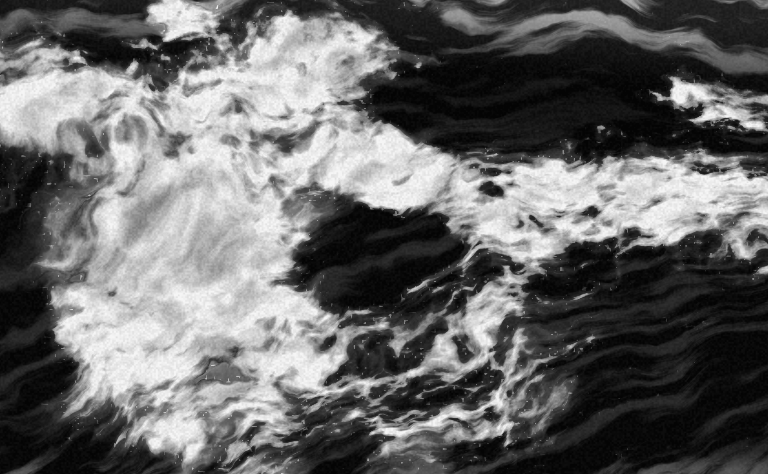
This texture is drawn by a Shadertoy shader. Its source:

```glsl
float hash(vec2 p) {
    vec3 q = fract(p.xyx * 0.1031);
    q += dot(q, q.yzx + 33.33);
    return fract((q.x + q.y) * q.z);
}

float noise(vec2 p) {
    vec2 i = floor(p), f = fract(p);
    f = f * f * (3.0 - 2.0 * f);
    return mix(mix(hash(i), hash(i + vec2(1, 0)), f.x),
               mix(hash(i + vec2(0, 1)), hash(i + vec2(1, 1)), f.x), f.y);
}

float fbm(vec2 p) {
    float sum = 0.0, amp = 0.52;
    for (int i = 0; i < 5; i++) {
        sum += amp * noise(p);
        p = mat2(1.9, 0.5, -0.5, 1.9) * p + 17.3;
        amp *= 0.5;
    }
    return sum;
}

// Distance to the nearest scattered point, small inside round holes
float cells(vec2 p) {
    vec2 i = floor(p), f = fract(p);
    float nearest = 2.0;
    for (int y = -1; y <= 1; y++)
    for (int x = -1; x <= 1; x++) {
        vec2 o = vec2(x, y);
        vec2 point = o + vec2(hash(i + o), hash(i + o + 71.7));
        nearest = min(nearest, length(point - f));
    }
    return nearest;
}

// Flat-topped tilted ellipse
float patchAt(vec2 p, vec2 center, vec2 radius, float angle) {
    float c = cos(angle), s = sin(angle);
    vec2 d = mat2(c, -s, s, c) * (p - center) / radius;
    float r = dot(d, d);
    return exp(-r * r);
}

// Broad layout of the foam: 0 is open water, 1 is dense foam
float foamCover(vec2 p) {
    float c = 0.92 * patchAt(p, vec2(0.40, 0.44), vec2(0.38, 0.46), 0.0);
    c = max(c, 0.85 * patchAt(p, vec2(0.12, 0.80), vec2(0.30, 0.13), -0.3));
    c = max(c, 0.85 * patchAt(p, vec2(0.62, 0.86), vec2(0.28, 0.10), 0.05));
    c = max(c, 0.80 * patchAt(p, vec2(0.36, 0.97), vec2(0.09, 0.06), -0.5));
    c = max(c, 0.95 * patchAt(p, vec2(0.86, 0.62), vec2(0.34, 0.10), -0.5));
    c = max(c, 0.76 * patchAt(p, vec2(1.38, 0.57), vec2(0.46, 0.11), -0.12));
    c = max(c, 0.62 * patchAt(p, vec2(1.54, 0.77), vec2(0.18, 0.06), -0.1));
    c = max(c, 0.54 * patchAt(p, vec2(0.92, 0.25), vec2(0.34, 0.28), 0.5));
    c -= 0.62 * patchAt(p, vec2(0.80, 0.47), vec2(0.19, 0.09), 0.25);
    c -= 0.40 * patchAt(p, vec2(0.02, 0.28), vec2(0.12, 0.27), 0.0);
    c -= 0.50 * patchAt(p, vec2(0.22, 0.94), vec2(0.13, 0.05), 0.7);
    c -= 0.45 * patchAt(p, vec2(0.10, 0.02), vec2(0.25, 0.05), 0.0);
    return c;
}

void mainImage(out vec4 fragColor, in vec2 fragCoord) {
    vec2 p = fragCoord / iResolution.y;
    p.x *= 1.62 * iResolution.y / iResolution.x;

    // Drifting coordinates, sheared along the current
    vec2 warp = vec2(fbm(p * 5.0), fbm(p * 5.0 + 40.0)) - 0.5;
    vec2 q = p + 0.13 * warp;
    float slope = mix(0.42, 0.0, smoothstep(0.15, 0.9, p.y));
    vec2 flow = vec2(q.x, q.y - slope * (q.x - 0.8));
    float cover = foamCover(p + 0.10 * warp);

    // Spray roughens the breaking crests
    float spray = patchAt(p, vec2(0.45, 0.90), vec2(0.50, 0.12), 0.0)
                + patchAt(p, vec2(1.50, 0.74), vec2(0.28, 0.12), 0.0);

    // Foam thickness, perforated by holes of two sizes
    float streaks = fbm(flow * vec2(7, 15)) - 0.5;
    float fine = fbm(flow * vec2(28, 50)) - 0.5;
    float thick = cover * 1.3 - 0.65 + 1.1 * streaks + 0.55 * fine;
    thick += 0.55 * (cells(flow * vec2(12, 21) + 1.5 * warp) - 0.45);
    thick += 0.34 * (cells(flow * vec2(30, 50) + 3.0 * warp) - 0.45);
    thick += spray * 0.8 * (fbm(p * 42.0) - 0.5);
    float foam = smoothstep(-0.04, 0.09, thick);

    // Water: dark swell with long ripples, paler towards the horizon
    float ripple = fbm(vec2(q.x * 7.0, flow.y * 34.0));
    float crest = smoothstep(0.42, 0.75, ripple);
    float far = smoothstep(0.80, 1.02, p.y + 0.06 * (p.x - 1.0));
    float water = 0.03 + crest * (0.13 + 0.40 * far) + 0.10 * far;
    water += 0.28 * smoothstep(0.35, 0.95, cover) * smoothstep(1.05, 0.5, p.x);
    water += 0.12 * smoothstep(-0.35, 0.0, thick);
    water += 0.18 * smoothstep(0.05, 0.0, p.y) * crest;
    water *= 1.0 - 0.5 * patchAt(p, vec2(1.15, 0.79), vec2(0.35, 0.08), -0.1);

    // Foam: lit relief, brightest where thick
    float relief = fbm(flow * vec2(16, 24)) - fbm(flow * vec2(16, 24) + vec2(0.25, -0.45));
    float white = mix(0.50, 0.90, smoothstep(0.0, 0.42, thick));
    white += 0.38 * relief + 0.30 * fine;
    white -= 0.20 * smoothstep(0.02, 0.25, fbm(q * 6.0 + 9.0) - 0.5);
    white *= mix(0.72, 1.0, smoothstep(0.0, 0.22, p.x + 0.25 * p.y));

    // Scattered droplets and surface grain
    float drops = smoothstep(0.83, 0.95, noise(p * 170.0)) * smoothstep(-0.45, 0.0, thick);
    float tone = mix(water + 0.35 * drops, min(white, 0.93), foam);
    tone += (noise(p * 260.0) - 0.5) * mix(0.05, 0.10, foam);
    fragColor = vec4(vec3(clamp(tone, 0.015, 0.96)), 1.0);
}
```
